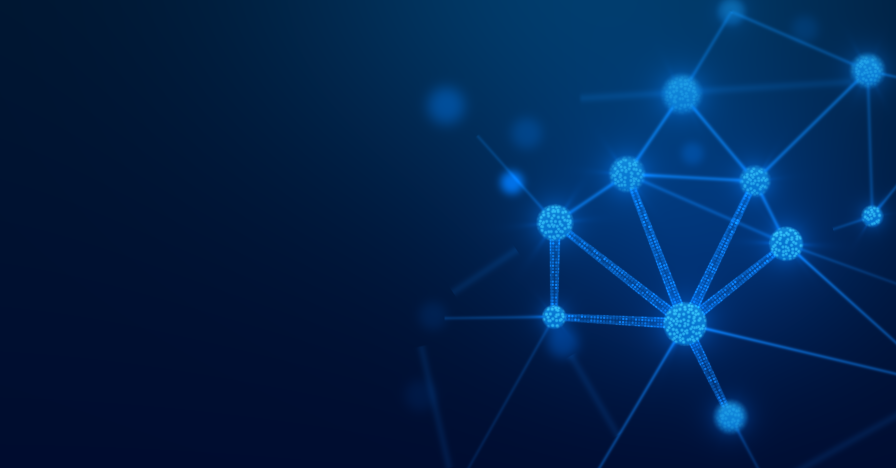
A Shadertoy shader for this background:

```glsl
// A glowing network of speckled spheres joined by beaded strands on deep blue.
// Gaussian glows form the backdrop; segment distances draw the links, and
// discs with cellular grain draw the nodes. Units are canvas heights.

#define BEAD_SIZE 0.0068
#define GRAIN_SCALE 120.0
#define STRAND_GAIN 0.62
#define THREAD_GAIN 0.36
#define HALO_GAIN 0.30
#define FLARE_GAIN 0.22
#define BEADED_LINKS 7

const vec3 LINK_BLUE = vec3(0.06, 0.50, 0.85);
const vec3 HALO_BLUE = vec3(0.00, 0.36, 0.72);
const vec3 NODE_DEEP = vec3(0.01, 0.43, 0.80);
const vec3 NODE_LIGHT = vec3(0.22, 0.80, 1.00);

// Nodes: centre, radius, focus
const vec4 NODES[11] = vec4[11](
    vec4(1.464, 0.308, 0.045, 1.0), vec4(1.186, 0.524, 0.037, 0.9),
    vec4(1.340, 0.628, 0.035, 0.7), vec4(1.457, 0.799, 0.037, 0.3),
    vec4(1.613, 0.613, 0.030, 0.75), vec4(1.680, 0.479, 0.035, 1.0),
    vec4(1.854, 0.849, 0.032, 0.4), vec4(1.864, 0.538, 0.021, 0.9),
    vec4(1.184, 0.323, 0.024, 1.0), vec4(1.561, 0.109, 0.030, 0.3),
    vec4(1.563, 0.975, 0.024, 0.0));

// Links between nodes; the first BEADED_LINKS are wide strands
const ivec2 LINKS[17] = ivec2[17](
    ivec2(0, 1), ivec2(0, 2), ivec2(0, 4), ivec2(0, 5), ivec2(0, 8),
    ivec2(0, 9), ivec2(1, 8), ivec2(1, 2), ivec2(2, 3), ivec2(2, 4),
    ivec2(3, 4), ivec2(4, 5), ivec2(4, 6), ivec2(2, 5), ivec2(6, 7),
    ivec2(6, 10), ivec2(3, 10));

// Threads leaving the network: start node, end point, strength
const vec4 THREADS[11] = vec4[11](
    vec4(0, 1.94, 0.195, 1.5), vec4(0, 1.275, -0.01, 1.3),
    vec4(5, 1.94, 0.245, 1.4), vec4(5, 1.94, 0.385, 0.6),
    vec4(7, 1.93, 0.62, 1.0), vec4(7, 1.78, 0.51, 0.7),
    vec4(9, 1.63, -0.02, 0.7), vec4(8, 0.95, 0.32, 0.8),
    vec4(8, 0.99, -0.02, 0.5), vec4(1, 1.02, 0.71, 0.6),
    vec4(6, 1.94, 0.83, 0.9));

// Out of focus streaks: start, end
const vec4 STREAKS[5] = vec4[5](
    vec4(0.968, 0.375, 1.104, 0.466), vec4(1.24, 0.79, 1.82, 0.825),
    vec4(1.68, -0.02, 1.93, 0.12), vec4(0.90, 0.26, 0.96, 0.0),
    vec4(1.22, 0.24, 1.32, 0.07));

// Soft spots: centre, radius, strength
const vec4 SPOTS[8] = vec4[8](
    vec4(1.094, 0.610, 0.026, 0.75), vec4(0.953, 0.774, 0.042, 0.36),
    vec4(1.125, 0.715, 0.035, 0.20), vec4(1.203, 0.268, 0.035, 0.32),
    vec4(0.925, 0.325, 0.032, 0.12), vec4(1.480, 0.672, 0.025, 0.20),
    vec4(1.720, 0.938, 0.030, 0.14), vec4(0.898, 0.155, 0.035, 0.10));

vec2 hash2(vec2 p) {
    vec2 q = vec2(dot(p, vec2(127.1, 311.7)), dot(p, vec2(269.5, 183.3)));
    return fract(sin(q) * 43758.5);
}

// Distance to the closest scattered cell point
float cellular(vec2 p) {
    float nearest = 1.0;
    for (int y = -1; y <= 1; y++)
    for (int x = -1; x <= 1; x++) {
        vec2 cell = floor(p) + vec2(x, y);
        nearest = min(nearest, length(cell + hash2(cell) - p));
    }
    return nearest;
}

// Signed offset across, length along, and fraction along a segment
vec3 segment(vec2 p, vec2 a, vec2 b) {
    float len = length(b - a);
    vec2 dir = (b - a) / len;
    float along = dot(p - a, dir);
    return vec3(dot(p - a, vec2(-dir.y, dir.x)), along, along / len);
}

float thread(vec3 s, float width) {
    float ends = smoothstep(-0.01, 0.01, s.z) * smoothstep(1.01, 0.99, s.z);
    return ends * exp(-s.x * s.x / (width * width));
}

float strand(vec3 s, float px) {
    float halfWidth = mix(0.012, 0.007, clamp(s.z, 0.0, 1.0));
    float band = smoothstep(halfWidth + px, halfWidth - px, abs(s.x));
    float rail = exp(-pow((abs(s.x) - halfWidth * 0.8) / 0.0025, 2.0));
    vec2 q = s.yx / BEAD_SIZE;
    float bead = smoothstep(0.6, 0.1, length(fract(q) - 0.5)) * hash2(floor(q)).x;
    float ends = step(0.0, s.z) * step(s.z, 1.0);
    return ends * (band * (0.25 + 0.9 * bead) + 0.3 * rail);
}

vec3 backdrop(vec2 p) {
    vec3 col = mix(vec3(0.0, 0.047, 0.185), vec3(0.0, 0.085, 0.19), p.y);
    vec2 teal = (p - vec2(1.25, 1.05)) / vec2(0.66, 0.52);
    vec2 blue = (p - vec2(1.49, 0.50)) / vec2(0.38, 0.32);
    col += vec3(0.005, 0.15, 0.23) * exp(-dot(teal, teal));
    return col + vec3(0.003, 0.10, 0.22) * exp(-dot(blue, blue));
}

void mainImage(out vec4 fragColor, in vec2 fragCoord) {
    vec2 p = fragCoord / iResolution.y;
    float px = 1.0 / iResolution.y;
    vec3 col = backdrop(p);

    // Blurred depth layer
    for (int i = 0; i < 8; i++) {
        float d = length(p - SPOTS[i].xy) / SPOTS[i].z;
        col += HALO_BLUE * SPOTS[i].w * exp(-d * d * d);
    }
    for (int i = 0; i < 5; i++)
        col += LINK_BLUE * 0.10 * thread(segment(p, STREAKS[i].xy, STREAKS[i].zw), 0.009);

    // Links and threads
    float light = 0.0;
    for (int i = 0; i < 17; i++) {
        vec3 s = segment(p, NODES[LINKS[i].x].xy, NODES[LINKS[i].y].xy);
        if (i < BEADED_LINKS) light += STRAND_GAIN * strand(s, px);
        else light += THREAD_GAIN * thread(s, 0.0045) * (i < 13 ? 1.0 : 0.6);
    }
    for (int i = 0; i < 11; i++) {
        vec3 s = segment(p, NODES[int(THREADS[i].x)].xy, THREADS[i].yz);
        light += THREAD_GAIN * THREADS[i].w * thread(s, 0.0038) * (1.0 - 0.35 * s.z);
    }
    col += LINK_BLUE * light;

    // Halos with fine flares, then the spheres
    float grain = smoothstep(0.65, 0.1, cellular(p * GRAIN_SCALE));
    for (int i = 0; i < 11; i++) {
        vec4 node = NODES[i];
        vec2 q = (p - node.xy) / node.z;
        float d = length(q), angle = atan(q.y, q.x);
        float outside = max(d - 1.0, 0.0);
        float rays = pow(abs(sin(angle * 4.0 + float(i)) * cos(angle * 3.0)), 8.0);
        float visible = mix(0.5, 1.0, smoothstep(0.0, 0.3, node.w));
        col += HALO_BLUE * visible * (HALO_GAIN * exp(-outside * 1.5)
             + FLARE_GAIN * node.w * rays * exp(-outside * 1.1));
        float blur = mix(0.014, 0.002, node.w) + px;
        float disc = smoothstep(blur, -blur, (d - 1.0) * node.z);
        float shade = 0.28 + 0.12 * q.y + 0.16 * d * d * node.w;
        shade += (grain - 0.35) * 0.65 * node.w;
        vec3 surface = mix(NODE_DEEP, NODE_LIGHT, clamp(shade, 0.0, 1.0));
        col = mix(col, surface, disc * visible);
    }
    fragColor = vec4(clamp(col, 0.0, 1.0), 1.0);
}
```
